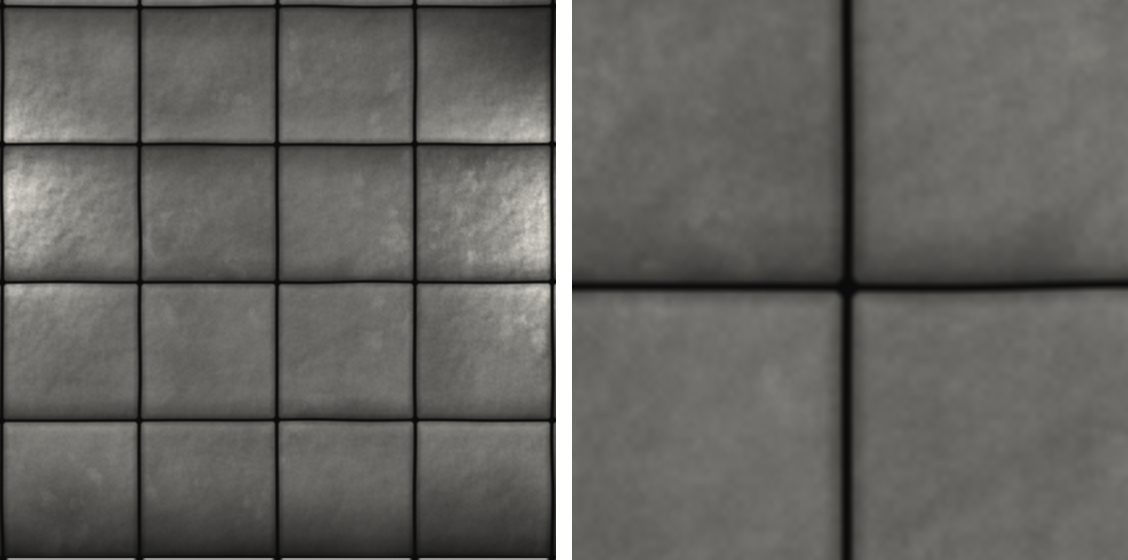
Left: the whole. Right: its middle third, enlarged.
This texture is drawn by a Shadertoy shader. Its source:

```glsl
// A wall of four by four cushioned grey metal tiles parted by thin dark joints.
// Each tile bends the lookup towards two soft side lamps, so its rims catch or
// lose light; layered value noise adds blotches, relief grain and pale scuffs.

float hash(vec2 p) {
    vec3 q = fract(vec3(p.xyx) * 0.1031);
    q += dot(q, q.yzx + 33.33);
    return fract((q.x + q.y) * q.z);
}

float noise(vec2 p) {
    vec2 i = floor(p), f = fract(p);
    f = f * f * (3.0 - 2.0 * f);
    return mix(mix(hash(i), hash(i + vec2(1, 0)), f.x),
               mix(hash(i + vec2(0, 1)), hash(i + vec2(1, 1)), f.x), f.y);
}

float fbm(vec2 p) {
    float sum = 0.0, gain = 0.5;
    for (int i = 0; i < 5; i++) {
        sum += gain * noise(p);
        p = mat2(1.6, 1.2, -1.2, 1.6) * p + 17.3;
        gain *= 0.5;
    }
    return sum;
}

// Soft lamp centred just outside one side of the wall
float lamp(vec2 p, vec2 centre) {
    vec2 d = (p - centre) / vec2(0.21, 0.20);
    return exp(-dot(d, d));
}

float roundBox(vec2 p, float halfSize, float radius) {
    vec2 q = abs(p) - halfSize + radius;
    return length(max(q, 0.0)) + min(max(q.x, q.y), 0.0) - radius;
}

void mainImage(out vec4 fragColor, in vec2 fragCoord) {
    vec2 uv = fragCoord / iResolution.xy;

    // Tile grid, with slightly uneven joints
    vec2 wobble = vec2(noise(uv * 9.0), noise(uv * 9.0 + 40.0)) - 0.5;
    vec2 grid = (uv - 0.004) / vec2(0.2474, 0.246) + wobble * 0.012;
    vec2 id = floor(grid);
    vec2 p = fract(grid) * 2.0 - 1.0;
    float tone = hash(id + 7.0) - 0.5;

    // Cushion: the surface turns outwards near the rims
    vec2 bend = p * p * p * (0.5 + 0.5 * p * p);
    vec2 lookup = uv + bend * vec2(0.06, 0.09);
    float glow = lamp(lookup, vec2(-0.06, 0.65)) + lamp(lookup, vec2(1.05, 0.60));

    // Surface layers: wide stains, fine relief, small scuffs
    float stain = fbm(uv * 9.0 + id * 3.0);
    vec2 reliefStep = vec2(0.003, -0.003);
    float relief = fbm(uv * 48.0 - reliefStep * 48.0) - fbm(uv * 48.0 + reliefStep * 48.0);
    float grain = noise(uv * 210.0) - 0.5;
    float scuff = smoothstep(0.53, 0.74, fbm(uv * vec2(34.0, 28.0) + 5.0))
                * smoothstep(0.42, 0.62, fbm(uv * 7.0 + 11.0));

    float shade = 0.405 + 0.03 * tone + 0.16 * (stain - 0.48);
    shade += glow * (0.31 + 0.25 * (stain - 0.48));
    shade += relief * (0.07 + 0.35 * glow) + grain * (0.025 + 0.05 * glow);
    shade += scuff * (0.05 + 0.16 * glow);

    // Rims: lit tops low on the wall, shaded tops high up, dark feet
    float low = 1.0 - smoothstep(0.45, 0.60, uv.y);
    shade += 0.13 * low * smoothstep(0.72, 1.0, p.y) * (0.5 + glow);
    shade *= 1.0 - 0.25 * (1.0 - low) * smoothstep(0.35, 1.0, p.y);
    shade *= 1.0 - 0.28 * (1.0 - smoothstep(-1.0, -0.6, p.y)) * (1.0 - smoothstep(0.70, 0.76, uv.y));
    shade *= 1.0 - 0.50 * (1.0 - smoothstep(0.0, 0.19, uv.y));
    shade += 0.07 * (1.0 - smoothstep(-1.0, -0.3, p.y)) * smoothstep(0.70, 0.76, uv.y);

    // Dim upper right corner
    vec2 corner = (uv - vec2(0.98, 0.94)) / vec2(0.14, 0.10);
    shade *= 1.0 - 0.45 * exp(-dot(corner, corner));

    // Joints: a soft contact shadow around a near black line
    float inset = -roundBox(p * vec2(1.0, 0.995), 0.985, 0.06);
    shade *= 0.72 + 0.28 * smoothstep(0.0, 0.11, inset);
    shade = mix(0.045, shade, smoothstep(-0.012, 0.032, inset));

    // Pale upper edge of the next row at the foot of the wall
    float nextRow = (1.0 - smoothstep(0.002, 0.005, uv.y)) * (1.0 - smoothstep(0.90, 0.97, abs(p.x)));
    shade = mix(shade, 0.62, nextRow);

    vec3 warmGrey = vec3(1.01, 1.0, 0.962);
    fragColor = vec4(clamp(shade * warmGrey, 0.0, 1.0), 1.0);
}
```
